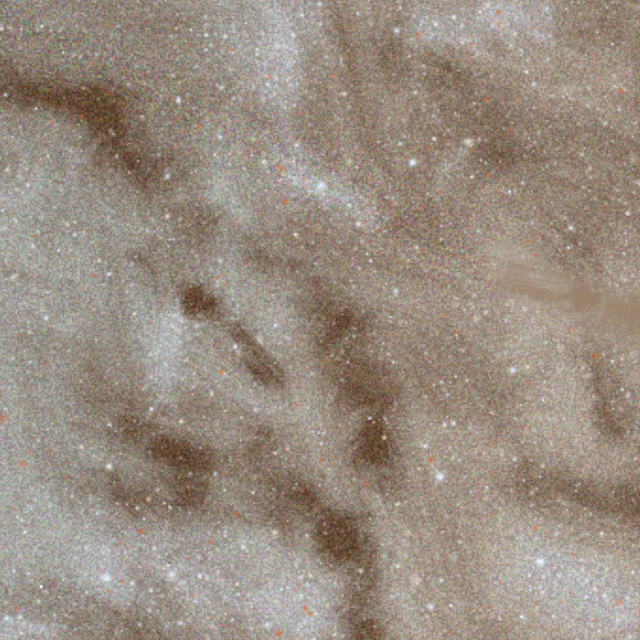
This texture is drawn by a WebGL 1 fragment shader. Its source:

```glsl
precision highp float;
// Grainy star field: brown dust lanes over a pale haze, with scattered and clustered stars.
uniform vec2 u_resolution;

const vec3 COOL_HAZE = vec3(0.655, 0.655, 0.635);
const vec3 WARM_HAZE = vec3(0.685, 0.640, 0.590);
const vec3 CLUSTER_HAZE = vec3(0.720, 0.725, 0.740);
const vec3 DUST = vec3(0.370, 0.260, 0.175);
const vec3 VEIL_PALE = vec3(0.680, 0.620, 0.560);
const vec3 VEIL_BROWN = vec3(0.600, 0.500, 0.410);
const vec3 BLUE_STAR = vec3(0.88, 0.94, 1.00);
const vec3 CREAM_STAR = vec3(1.00, 0.95, 0.88);
const vec3 RED_STAR = vec3(0.88, 0.42, 0.22);
const float BASE_DUST = 0.16;
const float CLOUD_CONTRAST = 0.34;
const float LANE_STRENGTH = 0.62;
const float LANE_SPREAD = 1.15;
const float GRAIN_CELLS = 340.0;
const float GRAIN_LIGHT = 0.15;
const float GRAIN_COLOUR = 0.115;

vec3 hash3(vec2 p) {
  vec3 q = fract(p.xyx * vec3(0.1031, 0.1030, 0.0973));
  q += dot(q, q.yxz + 33.33);
  return fract((q.xxy + q.yzz) * q.zyx);
}

// Layered, folded sines: a cloudy field around zero
float cloud(vec2 p) {
  float sum = 0.0, amp = 0.5;
  for (int i = 0; i < 6; i++) {
    p += 0.7 * sin(p.yx * 1.3 + float(i) * 1.7);
    sum += amp * sin(p.x) * sin(p.y + 0.8);
    p = mat2(1.52, 1.14, -1.14, 1.52) * p;
    amp *= 0.65;
  }
  return sum;
}

// Soft stroke from a to b
float lane(vec2 p, vec2 a, vec2 b, float width) {
  vec2 ab = b - a;
  float d = length(p - a - ab * clamp(dot(p - a, ab) / dot(ab, ab), 0.0, 1.0));
  d /= width * LANE_SPREAD;
  return exp(-d * d);
}

float dustLanes(vec2 p) {
  float s = 0.6 * lane(p, vec2(0.00, 0.87), vec2(0.16, 0.83), 0.035);
  s += 0.8 * lane(p, vec2(0.17, 0.81), vec2(0.31, 0.65), 0.045);
  s += 0.8 * lane(p, vec2(0.41, 0.61), vec2(0.53, 0.51), 0.030);
  s += 0.7 * lane(p, vec2(0.53, 0.51), vec2(0.58, 0.33), 0.035);
  s += 0.9 * lane(p, vec2(0.58, 0.30), vec2(0.56, 0.00), 0.038);
  s += lane(p, vec2(0.22, 0.59), vec2(0.31, 0.53), 0.022);
  s += 0.9 * lane(p, vec2(0.31, 0.53), vec2(0.43, 0.42), 0.018);
  s += lane(p, vec2(0.19, 0.33), vec2(0.30, 0.27), 0.032);
  s += 0.7 * lane(p, vec2(0.15, 0.24), vec2(0.44, 0.20), 0.035);
  s += 0.9 * lane(p, vec2(0.42, 0.30), vec2(0.54, 0.15), 0.030);
  s += 0.5 * lane(p, vec2(0.64, 0.93), vec2(0.90, 0.64), 0.050);
  s += 0.7 * lane(p, vec2(0.82, 0.26), vec2(1.00, 0.20), 0.030);
  s += 0.6 * lane(p, vec2(0.91, 0.43), vec2(1.00, 0.30), 0.030);
  return s + 0.5 * lane(p, vec2(0.08, 0.08), vec2(0.22, 0.00), 0.050);
}

float starClusters(vec2 p) {
  float s = lane(p, vec2(0.42, 0.86), vec2(0.47, 1.00), 0.045);
  s += lane(p, vec2(0.43, 0.77), vec2(0.56, 0.66), 0.025);
  s += lane(p, vec2(0.28, 0.52), vec2(0.25, 0.36), 0.026);
  s += lane(p, vec2(0.68, 0.97), vec2(0.84, 0.98), 0.035);
  s += lane(p, vec2(0.18, 0.12), vec2(0.48, 0.04), 0.055);
  s += lane(p, vec2(0.84, 0.11), vec2(0.97, 0.05), 0.045);
  s += lane(p, vec2(0.00, 0.01), vec2(0.09, 0.02), 0.020);
  return min(s + 0.6 * lane(p, vec2(0.68, 0.71), vec2(0.72, 0.76), 0.015), 1.0);
}

// One jittered cell layer of round stars: rgb is weighted colour, a is coverage
vec4 stars(vec2 uv, float cells, float density, float radius) {
  vec2 g = uv * cells, id = floor(g);
  vec4 sum = vec4(0.0);
  for (int y = -1; y <= 1; y++) for (int x = -1; x <= 1; x++) {
    vec2 cell = id + vec2(float(x), float(y));
    vec3 place = hash3(cell + cells), kind = hash3(cell + cells * 3.0 + 7.0);
    float d = length(g - cell - place.xy) / (cells * radius * (0.6 + 0.7 * kind.x));
    float glow = step(place.z, density) * (0.25 + 0.75 * kind.y * kind.y) * exp(-d * d);
    vec3 tint = mix(BLUE_STAR, CREAM_STAR, smoothstep(0.4, 0.8, kind.z));
    tint = mix(tint, RED_STAR, step(0.86, kind.z));
    sum += vec4(tint, 1.0) * glow;
  }
  return sum;
}

// Smoothly joined colour noise, centred on zero
vec3 grain(vec2 p) {
  vec2 i = floor(p), f = smoothstep(0.0, 1.0, fract(p));
  vec2 e = vec2(1.0, 0.0);
  return mix(mix(hash3(i), hash3(i + e), f.x),
             mix(hash3(i + e.yx), hash3(i + e.xx), f.x), f.y) - 0.5;
}

void main() {
  vec2 uv = gl_FragCoord.xy / u_resolution;

  // Dust, drawn out along the falling diagonal
  vec2 flow = vec2(uv.x + uv.y, 0.65 * (uv.x - uv.y));
  vec2 warped = uv + 0.022 * vec2(cloud(uv * 21.0), cloud(uv * 21.0 + 5.0));
  float clumps = cloud(flow * 9.0 + 2.0);
  float dust = BASE_DUST + CLOUD_CONTRAST * clumps + 0.13 * smoothstep(0.35, 0.95, uv.y);
  dust += LANE_STRENGTH * dustLanes(warped) * (0.9 + 0.7 * cloud(uv * 23.0));
  float cluster = starClusters(warped);
  dust = clamp(dust - 0.18 * cluster, 0.0, 0.92);
  vec3 haze = mix(COOL_HAZE, WARM_HAZE, smoothstep(0.1, 0.75, uv.x + 0.2 * clumps));
  haze = mix(haze, CLUSTER_HAZE, 0.7 * cluster);
  vec3 colour = mix(haze, DUST, dust);

  // Smooth veil that hides grain and stars
  float veil = 0.85 * lane(warped, vec2(0.80, 0.58), vec2(1.00, 0.49), 0.033);
  float veilShade = smoothstep(-0.4, 0.4, cloud(flow * 16.0));
  colour = mix(colour, mix(VEIL_PALE, VEIL_BROWN, veilShade), veil);

  // Grain, with stronger colour noise along one band
  float band = lane(warped, vec2(0.00, 0.97), vec2(0.72, 0.62), 0.055);
  vec3 speck = grain(uv * GRAIN_CELLS);
  float light = grain(uv * GRAIN_CELLS + 91.3).x;
  vec3 noise = GRAIN_LIGHT * light + GRAIN_COLOUR * (1.0 + 0.7 * band) * speck;
  colour += noise * (1.0 - veil);

  // Stars from faint and dense to bright and rare
  float open = 1.0 - 0.75 * dust;
  vec4 field = 0.55 * stars(uv, 130.0, 0.36 * open + 0.3 * cluster, 0.0021);
  field += 0.95 * stars(uv, 62.0, 0.20 * open + 0.45 * cluster, 0.0030);
  field += 1.1 * stars(uv, 19.0, 0.13 * open + 0.15 * cluster, 0.0056);
  field *= 1.0 - veil;
  vec3 starColour = field.rgb / max(field.a, 0.001);
  colour = mix(colour, starColour, min(field.a, 1.0));

  gl_FragColor = vec4(clamp(colour, 0.0, 1.0), 1.0);
}
```
